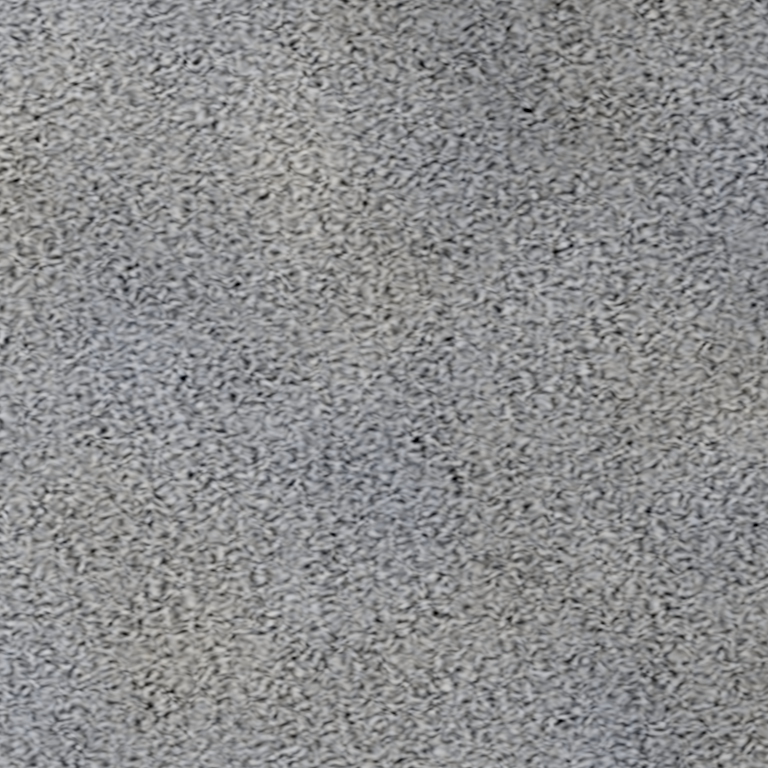
Write a WebGL 2 fragment shader that draws this texture.

```glsl
#version 300 es
precision highp float;
// Rough grey stone: fine, slightly slanted grain over soft clouds of tone and tint.

uniform vec2 u_resolution;
out vec4 fragColor;

const float BASE_TONE = 0.557;
const float GRAIN_CONTRAST = 0.087;
const float PIT_BIAS = 0.10;                     // deepens pits, flattens highlights
const float GRAIN_GAIN = 5.1;                    // brings the grain to unit deviation
const vec2 MAIN_GRAIN_FREQ = vec2(82.0, 150.0);  // cells along and across the grain
const vec2 CROSS_GRAIN_FREQ = vec2(110.0, 185.0);
const vec2 MAIN_DIRECTION = vec2(0.93, 0.37);
const vec2 CROSS_DIRECTION = vec2(0.97, -0.24);
const float CROSS_WEIGHT = 0.7;
const float WARP_FREQ = 38.0;
const float WARP_AMOUNT = 0.006;
const float CLUMP_FREQ = 17.0;
const float CLUMP_TONE = 0.06;
const float CLUMP_CONTRAST = 0.6;
const float CLOUD_FREQ = 4.0;
const float CLOUD_TONE = 0.07;
const float SIDE_FADE = 0.045;                   // left edge lighter than right
const vec2 SHADE_CENTRE = vec2(0.76, 0.98);
const float SHADE_RADIUS = 0.42;
const float SHADE_DEPTH = 0.05;
const float TINT_FREQ = 3.2;
const vec3 WARM_TINT = vec3(0.016, 0.004, -0.020);
const vec3 COOL_SHIFT = vec3(-0.002, 0.0, 0.005);
const float GRAIN_TINT_FREQ = 70.0;
const int SUBSAMPLES = 2;

// Integer hash giving two values in -1..1
vec2 hashGradient(vec2 cell, uint seed) {
    uvec2 v = uvec2(ivec2(cell)) + uvec2(seed * 7919u, seed * 104729u);
    v = v * 1664525u + 1013904223u;
    v.x += v.y * 1664525u;
    v.y += v.x * 1664525u;
    v ^= v >> 16u;
    v.x += v.y * 1664525u;
    v.y += v.x * 1664525u;
    v ^= v >> 16u;
    return vec2(v & 65535u) / 32767.5 - 1.0;
}

float gradientNoise(vec2 p, uint seed) {
    vec2 cell = floor(p);
    vec2 f = p - cell;
    vec2 blend = f * f * f * (f * (f * 6.0 - 15.0) + 10.0);
    vec2 right = vec2(1.0, 0.0);
    vec2 up = vec2(0.0, 1.0);
    float a = dot(hashGradient(cell, seed), f);
    float b = dot(hashGradient(cell + right, seed), f - right);
    float c = dot(hashGradient(cell + up, seed), f - up);
    float d = dot(hashGradient(cell + 1.0, seed), f - 1.0);
    return mix(mix(a, b, blend.x), mix(c, d, blend.x), blend.y);
}

float cloudNoise(vec2 p, uint seed) {
    return gradientNoise(p, seed) + 0.5 * gradientNoise(p * 2.1 + 5.3, seed + 1u);
}

// Noise stretched along a direction
float slantedNoise(vec2 p, vec2 direction, vec2 freq, uint seed) {
    vec2 along = normalize(direction);
    vec2 across = vec2(-along.y, along.x);
    return gradientNoise(vec2(dot(p, along), dot(p, across)) * freq, seed);
}

float stoneGrain(vec2 p) {
    vec2 warp = vec2(gradientNoise(p * WARP_FREQ, 11u), gradientNoise(p * WARP_FREQ, 12u));
    p += WARP_AMOUNT * warp;
    float mainGrain = slantedNoise(p, MAIN_DIRECTION, MAIN_GRAIN_FREQ, 21u);
    float crossGrain = slantedNoise(p, CROSS_DIRECTION, CROSS_GRAIN_FREQ, 22u);
    return GRAIN_GAIN * (mainGrain + CROSS_WEIGHT * crossGrain);
}

void main() {
    float scale = 1.0 / min(u_resolution.x, u_resolution.y);
    vec2 p = gl_FragCoord.xy * scale;

    // Grain, averaged over the pixel
    float grain = 0.0;
    for (int j = 0; j < SUBSAMPLES; j++) {
        for (int i = 0; i < SUBSAMPLES; i++) {
            vec2 offset = (vec2(i, j) + 0.5) / float(SUBSAMPLES) - 0.5;
            grain += stoneGrain(p + offset * scale);
        }
    }
    grain /= float(SUBSAMPLES * SUBSAMPLES);
    grain -= PIT_BIAS * (grain * grain - 1.0);

    // Clumps and broad shading
    float clump = cloudNoise(p * CLUMP_FREQ, 31u);
    float cloud = cloudNoise(p * CLOUD_FREQ, 41u);
    float shade = 1.0 - smoothstep(0.0, SHADE_RADIUS, distance(p, SHADE_CENTRE));
    float tone = BASE_TONE + CLUMP_TONE * clump + CLOUD_TONE * cloud;
    tone += SIDE_FADE * (0.5 - p.x) - SHADE_DEPTH * shade;
    tone += GRAIN_CONTRAST * (1.0 - CLUMP_CONTRAST * clump) * grain;

    // Faint warm and cool patches
    float tint = 1.5 * cloudNoise(p * TINT_FREQ, 51u) + gradientNoise(p * GRAIN_TINT_FREQ, 61u);
    vec3 colour = vec3(tone) + COOL_SHIFT + WARM_TINT * tint;
    fragColor = vec4(clamp(colour, 0.0, 1.0), 1.0);
}
```
